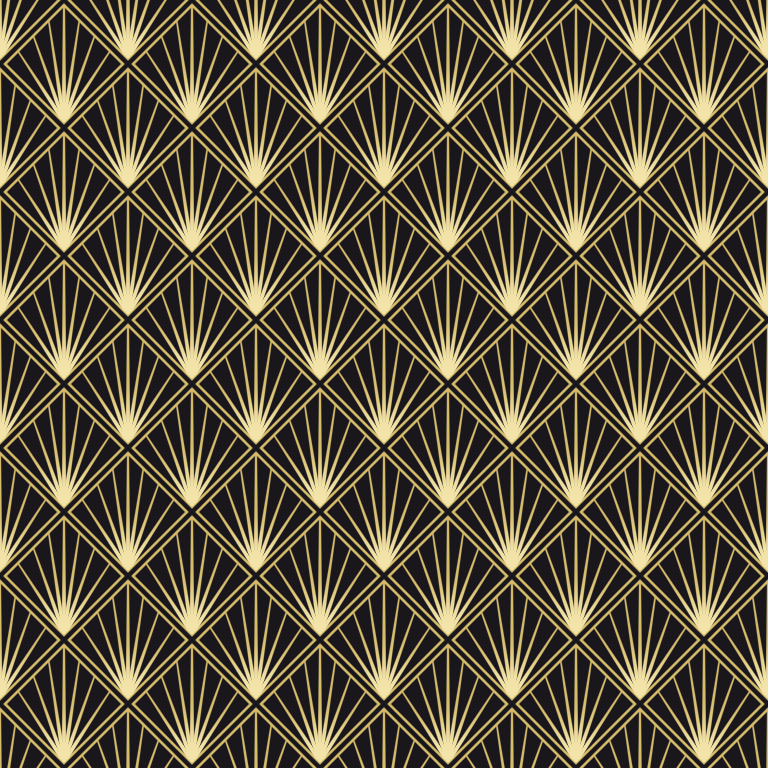
A WebGL 1 fragment shader for this pattern:

```glsl
precision highp float;
uniform vec2 u_resolution;

#define REPEATS 6.0
#define FRAME_INSET 0.028
#define FRAME_WIDTH 0.020
#define FAN_RAISE 0.05
#define RAY_BASE 0.018
#define RAY_TIP 0.0055
#define CENTRE_TIP 0.0075
#define DARK vec3(0.10, 0.09, 0.11)
#define GOLD vec3(0.84, 0.74, 0.42)
#define CREAM vec3(0.95, 0.89, 0.66)

// Position relative to the centre of the enclosing diamond
vec2 diamondCell(vec2 p) {
  vec2 a = fract(p) - 0.5;
  vec2 b = fract(p + 0.5) - 0.5;
  return abs(a.x) + abs(a.y) < 0.5 ? a : b;
}

// Signed distance to a segment whose half-width narrows from base to tip
float taperedRay(vec2 p, vec2 base, vec2 tip, float baseHalf, float tipHalf) {
  vec2 axis = tip - base;
  float along = clamp(dot(p - base, axis) / dot(axis, axis), 0.0, 1.0);
  return length(p - base - axis * along) - mix(baseHalf, tipHalf, along);
}

// Seven mirrored rays ending at even steps along the upper edges
float fan(vec2 q, vec2 base) {
  vec2 mirrored = vec2(abs(q.x), q.y);
  float d = 1.0;
  for (int i = 0; i < 4; i++) {
    float offset = float(i) / 8.0;
    float tipHalf = i == 0 ? CENTRE_TIP : RAY_TIP;
    d = min(d, taperedRay(mirrored, base, vec2(offset, 0.5 - offset), RAY_BASE, tipHalf));
  }
  return d;
}

float coverage(float d, float soft) {
  return 1.0 - smoothstep(-soft, soft, d);
}

void main() {
  vec2 q = diamondCell(REPEATS * gl_FragCoord.xy / u_resolution);
  float soft = 0.8 * REPEATS / min(u_resolution.x, u_resolution.y);

  // Inset frame and the fan clipped inside it
  float edge = (0.5 - abs(q.x) - abs(q.y)) * 0.70711;
  float frame = abs(edge - FRAME_INSET) - 0.5 * FRAME_WIDTH;
  vec2 base = vec2(0.0, FAN_RAISE - 0.5);
  float rays = max(fan(q, base), FRAME_INSET - edge);

  // Metal brightens towards the foot of the fan
  float glow = 1.0 - smoothstep(0.10, 0.50, length(q - base));
  vec3 metal = mix(GOLD, CREAM, glow);

  vec3 color = mix(DARK, GOLD, coverage(frame, soft));
  color = mix(color, metal, coverage(rays, soft));
  gl_FragColor = vec4(color, 1.0);
}
```
